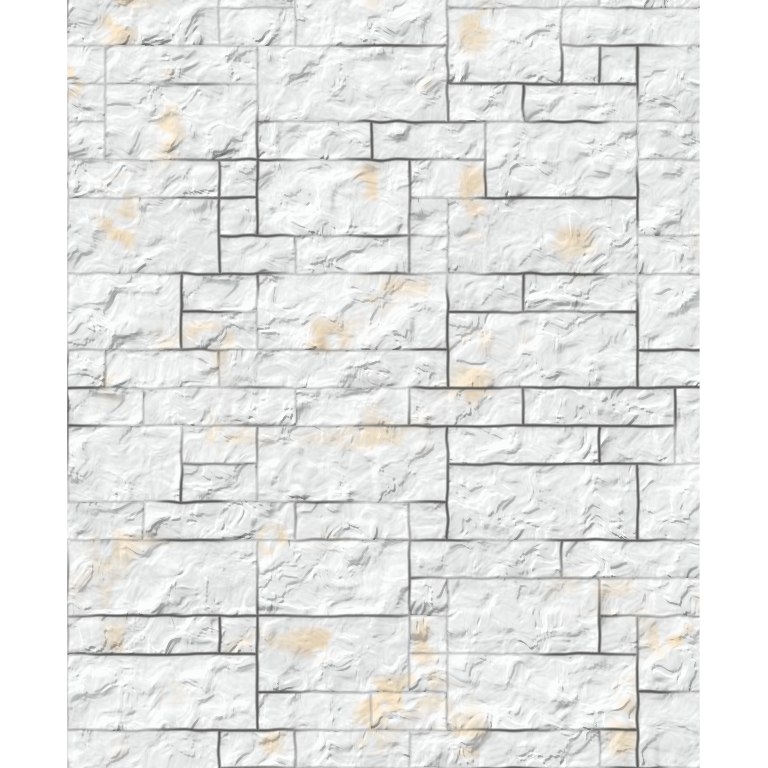
Write a three.js fragment shader that draws this texture.

```glsl
varying vec2 vUv;

const float UNIT = 0.0495;             // height of one course
const vec2 WALL_SPAN = vec2(0.0875, 0.911);
const float COURSE_LENGTH = 4.0;       // mean length of low stones, in units
const vec2 CELL = vec2(5.0, 3.0);      // each cell holds one tall stone
const float TALL_HEIGHT = 2.0;
const float JOINT_WIDTH = 0.07;
const float EDGE_WOBBLE = 0.05;
const vec2 LIGHT_STEP = vec2(-0.035, 0.055);
const float RELIEF = 0.056;
const float CREASE = 0.115;
const float LEDGE_HEIGHT = 0.13;
const float LEDGE_COUNT = 5.0;
const float BASE_LIGHT = 0.922;
const float GRAIN = 0.035;
const vec3 STONE_TINT = vec3(0.994, 1.0, 1.0);
const vec3 STAIN_TINT = vec3(1.0, 0.925, 0.81);
const vec3 JOINT_COLOR = vec3(0.34, 0.34, 0.33);
const vec3 MARGIN_COLOR = vec3(1.0);

struct Stone {
  vec2 lo;
  vec2 hi;
};

float hash(vec2 p) {
  vec3 q = fract(p.xyx * 0.1031);
  q += dot(q, q.yzx + 33.33);
  return fract((q.x + q.y) * q.z);
}

float noise(vec2 p) {
  vec2 i = floor(p);
  vec2 f = fract(p);
  f = f * f * (3.0 - 2.0 * f);
  float low = mix(hash(i), hash(i + vec2(1.0, 0.0)), f.x);
  float high = mix(hash(i + vec2(0.0, 1.0)), hash(i + 1.0), f.x);
  return mix(low, high, f.y);
}

float fbm(vec2 p) {
  float sum = 0.0;
  float gain = 0.5;
  for (int i = 0; i < 5; i++) {
    sum += gain * noise(p);
    p = mat2(1.6, 1.2, -1.2, 1.6) * p + 7.3;
    gain *= 0.5;
  }
  return sum;
}

float courseJoint(float index, float row) {
  return COURSE_LENGTH * index + floor(3.0 * hash(vec2(index, row) + 11.0));
}

// Tall stones interrupt the low courses; all edges lie on whole units.
Stone findStone(vec2 p) {
  float row = floor(p.y);
  float index = floor(p.x / COURSE_LENGTH);
  if (p.x < courseJoint(index, row)) index -= 1.0;
  Stone stone = Stone(vec2(courseJoint(index, row), row),
                      vec2(courseJoint(index + 1.0, row), row + 1.0));
  for (int i = -1; i <= 1; i++) {
    float column = floor(p.x / CELL.x) + float(i);
    float shift = floor(CELL.y * hash(vec2(column, 71.0)));
    float cell = floor((row - shift) / CELL.y);
    vec2 key = vec2(column, cell) + 23.0;
    float width = 3.0 + floor(3.0 * hash(key));
    vec2 offset = vec2(floor((CELL.x + 1.0 - width) * hash(key + 31.0)),
                       floor(2.0 * hash(key + 57.0)));
    vec2 lo = vec2(column, cell) * CELL + vec2(0.0, shift) + offset;
    vec2 hi = lo + vec2(width, TALL_HEIGHT);
    if (row >= lo.y && row < hi.y) {
      if (p.x >= lo.x && p.x < hi.x) return Stone(lo, hi);
      if (hi.x <= p.x) stone.lo.x = max(stone.lo.x, hi.x);
      else stone.hi.x = min(stone.hi.x, lo.x);
    }
  }
  return stone;
}

// Split rock: slanted, warped noise with broken ledges.
float rockHeight(vec2 p) {
  vec2 q = mat2(0.9, -0.42, 0.42, 0.9) * p * vec2(1.0, 1.25);
  q += 0.5 * vec2(noise(p * 2.1), noise(p * 2.1 + 19.0));
  float rough = fbm(q * 1.35);
  float level = rough * LEDGE_COUNT;
  float ledge = floor(level) + smoothstep(0.7, 1.0, fract(level));
  float broken = smoothstep(0.35, 0.75, noise(p * 1.7 + 41.0));
  return rough + LEDGE_HEIGHT * broken * ledge;
}

void main() {
  vec2 wall = (vUv - vec2(WALL_SPAN.x, 0.0)) / UNIT + vec2(20.0, 30.0);
  vec2 p = wall + EDGE_WOBBLE * (vec2(noise(wall * 2.3), noise(wall * 2.3 + 50.0)) - 0.5);
  Stone stone = findStone(p);
  vec2 toLow = p - stone.lo;
  vec2 toHigh = stone.hi - p;
  float seed = hash(stone.lo + 5.0);

  // Relief lit from the upper left
  vec2 rock = p + floor(seed * 60.0);
  float slope = (rockHeight(rock + LIGHT_STEP) - rockHeight(rock)) / length(LIGHT_STEP);
  float lowerFace = exp(-toLow.y / 0.3);
  float light = BASE_LIGHT + 0.03 * (seed - 0.5);
  light -= RELIEF * slope * (0.7 + 0.6 * lowerFace);
  light -= CREASE * smoothstep(0.7, 2.4, slope) * (0.7 + 0.7 * lowerFace);
  light -= 0.05 * lowerFace * noise(p * 1.5);
  light += GRAIN * (noise(wall * 11.0) - 0.5);

  // Shadows cast on the top and left edges
  float depth = smoothstep(0.35, 0.72, noise(p * 0.6 + 9.0));
  light -= depth * (0.16 * exp(-toHigh.y / 0.07) + 0.08 * exp(-toLow.x / 0.06));
  vec3 color = STONE_TINT * clamp(light, 0.36, 0.99);

  // Warm mineral stains
  float stain = smoothstep(0.68, 0.95, noise(p * 0.75 + 83.0));
  stain *= smoothstep(0.25, 0.65, noise(p * 3.0 + 13.0));
  color *= mix(vec3(1.0), STAIN_TINT, stain);

  // Joints and plain side margins
  float edge = min(min(toLow.x, toHigh.x), min(toLow.y, toHigh.y));
  float joint = 1.0 - smoothstep(0.0, JOINT_WIDTH, edge);
  color = mix(color, JOINT_COLOR, joint * mix(0.25, 0.95, depth));
  float inside = smoothstep(-0.001, 0.001, vUv.x - WALL_SPAN.x)
               * smoothstep(-0.001, 0.001, WALL_SPAN.y - vUv.x);
  gl_FragColor = vec4(mix(MARGIN_COLOR, color, inside), 1.0);
}
```
